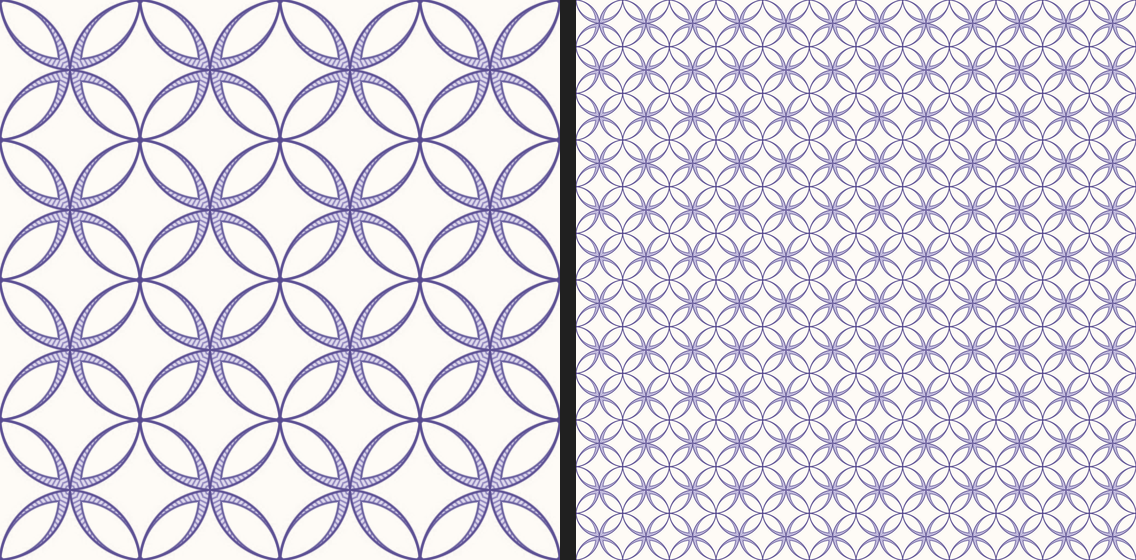
Left: one tile. Right: repeated 3 by 3.
A WebGL 2 fragment shader for this pattern:

```glsl
#version 300 es
precision highp float;

uniform vec2 u_resolution;
out vec4 fragColor;

// Layout: lengths are in units of one repeat
const float REPEATS = 4.0;
const float PETAL_LENGTH = 0.70711;
const float HALF_TIP_ANGLE = 0.725;
const float INNER_SCALE = 0.84;
const float OUTER_WIDTH = 0.0165;
const float INNER_WIDTH = 0.0145;
const float RUNGS = 23.0;
const float RUNG_WIDTH = 0.013;
const float RUNG_LEAN = 0.25;
const float KNOT_RADIUS = 0.024;
const float SOFTNESS = 0.007;
const float GRAIN_CELLS = 256.0;
const float GRAIN_REACH = 0.09;
const float GRAIN_AMOUNT = 0.022;

const vec3 PAPER = vec3(0.995, 0.984, 0.965);
const vec3 BAND = vec3(0.88, 0.86, 0.93);
const vec3 RUNG = vec3(0.55, 0.51, 0.74);
const vec3 INNER_INK = vec3(0.40, 0.36, 0.61);
const vec3 OUTER_INK = vec3(0.35, 0.30, 0.57);

float hash(vec2 p) {
    vec3 q = fract(p.xyx * vec3(0.1031, 0.1030, 0.0973));
    q += dot(q, q.yzx + 33.33);
    return fract((q.x + q.y) * q.z);
}

// Centre of the circle that bounds the upper half of a petal
vec2 arcCentre(float len) {
    return vec2(0.5 * len, -0.5 * len / tan(HALF_TIP_ANGLE));
}

// Signed distance to a petal from the origin along +x, for p.y >= 0
float petalDistance(vec2 p, float len) {
    return length(p - arcCentre(len)) - 0.5 * len / sin(HALF_TIP_ANGLE);
}

// Smooth coverage of the region where d < 0
float cover(float d, float blur) {
    return 1.0 - smoothstep(-blur, blur, d);
}

float stroke(float d, float width, float blur) {
    return cover(abs(d) - 0.5 * width, blur);
}

void main() {
    vec2 uv = gl_FragCoord.xy / u_resolution;
    float pixel = REPEATS / min(u_resolution.x, u_resolution.y);
    float blur = max(SOFTNESS, 0.75 * pixel);

    // Fold each repeat to one quadrant, then onto half of its diagonal petal
    vec2 cell = abs(fract(uv * REPEATS + 0.5) - 0.5);
    vec2 petal = vec2(cell.x + cell.y, abs(cell.y - cell.x)) * 0.70711;

    float outer = petalDistance(petal, PETAL_LENGTH);
    float inner = petalDistance(petal, PETAL_LENGTH * INNER_SCALE);

    // Paper with faint wrapped grain beside the petals
    float grain = hash(mod(floor(uv * GRAIN_CELLS), GRAIN_CELLS));
    float nearby = 1.0 - smoothstep(0.0, GRAIN_REACH, abs(outer));
    vec3 colour = PAPER - GRAIN_AMOUNT * grain * grain * nearby;

    // Band between the two outlines
    float band = cover(outer, blur) * (1.0 - cover(inner, blur));
    colour = mix(colour, BAND, band);

    // Rungs evenly spaced along the outer arc
    vec2 spoke = petal - arcCentre(PETAL_LENGTH);
    float radius = 0.5 * PETAL_LENGTH / sin(HALF_TIP_ANGLE);
    float pitch = 2.0 * HALF_TIP_ANGLE * radius / RUNGS;
    float along = atan(spoke.x, spoke.y) * radius + RUNG_LEAN * outer;
    float rungDistance = (fract(along / pitch) - 0.5) * pitch;
    colour = mix(colour, RUNG, band * stroke(rungDistance, RUNG_WIDTH, blur));

    // Outlines, and the knot where four petals are tied
    colour = mix(colour, INNER_INK, stroke(inner, INNER_WIDTH, blur));
    colour = mix(colour, OUTER_INK, stroke(outer, OUTER_WIDTH, blur));
    colour = mix(colour, OUTER_INK, cover(length(cell) - KNOT_RADIUS, blur));

    fragColor = vec4(colour, 1.0);
}
```
